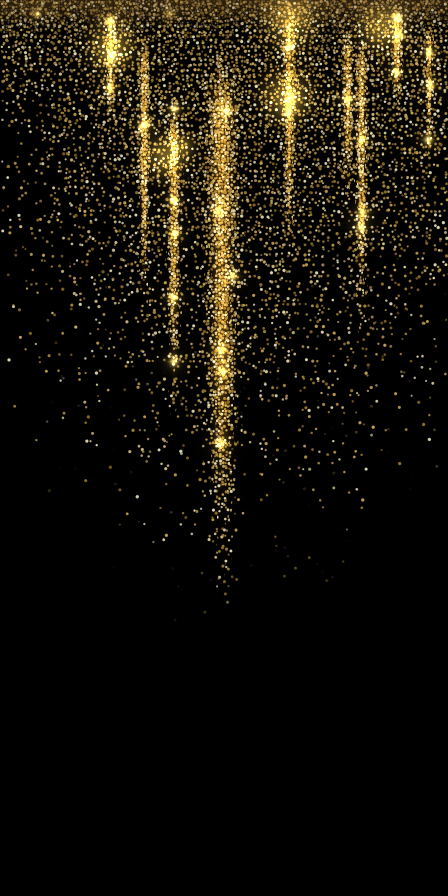
Reproduce this background procedurally as a WebGL 1 fragment shader.

```glsl
precision highp float;

uniform vec2 u_resolution;

vec3 hash3(vec2 cell) {
  vec3 q = fract(cell.xyx * vec3(0.1031, 0.1030, 0.0973));
  q += dot(q, q.yxz + 33.33);
  return fract((q.xxy + q.yzz) * q.zyx);
}

// Jittered cellular dots; density is the chance that a cell is lit
vec3 dots(vec2 p, float scale, float radius, float density) {
  vec3 light = vec3(0.0);
  float soft = 0.7 / u_resolution.x;
  vec2 home = floor(p * scale);
  for (int j = -1; j <= 1; j++) {
    for (int i = -1; i <= 1; i++) {
      vec2 cell = home + vec2(float(i), float(j));
      vec3 h = hash3(cell + scale);
      vec3 tone = hash3(cell + scale + 57.0);
      float dist = length(p - (cell + 0.15 + 0.7 * h.xy) / scale);
      float size = radius * mix(0.75, 1.15, tone.y);
      float disc = 1.0 - smoothstep(size - soft, size + soft, dist);
      float lit = smoothstep(h.z, h.z + 0.02, density);
      vec3 gold = mix(vec3(0.52, 0.38, 0.12), vec3(0.90, 0.75, 0.38), tone.x);
      gold = mix(gold, vec3(1.0, 0.97, 0.80), smoothstep(0.6, 0.95, tone.z));
      light = max(light, gold * disc * lit);
    }
  }
  return light;
}

// Bright core with a small halo and four thin rays
float glint(vec2 q) {
  float r = length(q);
  float rays = exp(-abs(q.x * q.y) * 50000.0 - r * 75.0);
  return 0.6 * exp(-r * r * 14000.0) + 0.35 * exp(-r * 80.0) + 0.25 * rays;
}

float softDisc(vec2 q, float radius) {
  return exp(-dot(q, q) / (radius * radius));
}

// x: dot density of a falling streak, y: light of its three glints
vec2 streak(vec2 p, float x, float top, float bottom, float width, vec3 glints) {
  float t = (p.y - top) / (bottom - top);
  float across = (p.x - x) / (width * mix(1.1, 0.7, clamp(t, 0.0, 1.0)));
  float along = smoothstep(0.0, 0.12, t) * (1.0 - smoothstep(0.5, 1.05, t));
  float sparkle = glint(p - vec2(x, glints.x))
                + glint(p - vec2(x + 0.003, glints.y))
                + glint(p - vec2(x - 0.002, glints.z));
  return vec2(exp(-across * across) * along, sparkle);
}

void main() {
  // Depth runs downward from 0 at the top to 2 at the bottom
  vec2 uv = gl_FragCoord.xy / u_resolution;
  vec2 p = vec2(uv.x, 2.0 - 2.0 * uv.y);

  // Falling streaks
  vec2 rain = streak(p, 0.247, 0.02, 0.31, 0.010, vec3(0.047, 0.125, 0.196));
  rain += streak(p, 0.322, 0.07, 0.74, 0.011, vec3(0.279)) * vec2(1.0, 0.4);
  rain += streak(p, 0.388, 0.22, 0.95, 0.012, vec3(0.448, 0.521, 0.664));
  rain += streak(p, 0.495, 0.10, 1.34, 0.030, vec3(0.781, 0.828, 0.990));
  rain += streak(p, 0.646, 0.00, 0.60, 0.012, vec3(0.104, 0.220, 0.250));
  rain += streak(p, 0.776, 0.06, 0.48, 0.010, vec3(0.222)) * vec2(1.0, 0.35);
  rain += streak(p, 0.807, 0.07, 0.77, 0.011, vec3(0.312, 0.474, 0.508));
  rain += streak(p, 0.886, 0.01, 0.26, 0.010, vec3(0.040, 0.080, 0.161));
  rain += streak(p, 0.958, 0.05, 0.38, 0.007, vec3(0.117, 0.190, 0.312));

  // Stray glints beside the streaks
  rain.y += glint(p - vec2(0.505, 0.247)) + glint(p - vec2(0.487, 0.469));
  rain.y += glint(p - vec2(0.520, 0.617)) + glint(p - vec2(0.388, 0.807));
  rain.y += glint(p - vec2(0.390, 0.243));
  rain.y += 0.5 * (glint(p - vec2(0.081, 0.031)) + glint(p - vec2(0.378, 0.031)));

  // Large soft glows
  float glow = softDisc(p - vec2(0.250, 0.105), 0.044);
  glow += softDisc(p - vec2(0.370, 0.350), 0.042) + 0.6 * softDisc(p - vec2(0.410, 0.325), 0.024);
  glow += softDisc(p - vec2(0.648, 0.045), 0.048);
  glow += softDisc(p - vec2(0.640, 0.213), 0.047);
  glow += softDisc(p - vec2(0.848, 0.065), 0.043);

  // Scattered field: dense centre, thin outskirts, packed band at the top
  float side = p.x - 0.54;
  float field = 0.95 * exp(-p.y * p.y * (2.3 + 14.0 * side * side));
  field *= mix(1.0, smoothstep(-0.05, 0.32, p.x), smoothstep(0.05, 0.28, p.y));
  field += 0.13 * (1.0 - smoothstep(0.55, 1.4, p.y + side * side));
  float band = 1.0 - smoothstep(0.02, 0.11, p.y);

  vec3 color = vec3(0.17, 0.12, 0.05) * (1.0 - smoothstep(0.0, 0.07, p.y));
  color += vec3(0.42, 0.29, 0.07) * rain.x * rain.x * 0.7;
  color += vec3(0.62, 0.51, 0.21) * glow * 0.7;

  vec3 dust = dots(p, 80.0, 0.0032, field);
  dust = max(dust, 0.85 * dots(p + 0.37, 92.0, 0.0028, field * 0.65));
  dust = max(dust, dots(p, 140.0, 0.0031, rain.x));
  dust = max(dust, 0.9 * dots(p + 0.61, 115.0, 0.0032, rain.x * 0.8));
  dust = max(dust, 0.5 * dots(p, 170.0, 0.0021, band * 0.7));
  dust *= mix(0.65, 1.0, smoothstep(0.0, 0.09, p.y));
  color += dust * (0.85 + 0.2 * glow);

  color += vec3(1.0, 0.84, 0.42) * rain.y;
  gl_FragColor = vec4(min(color, 1.0), 1.0);
}
```
